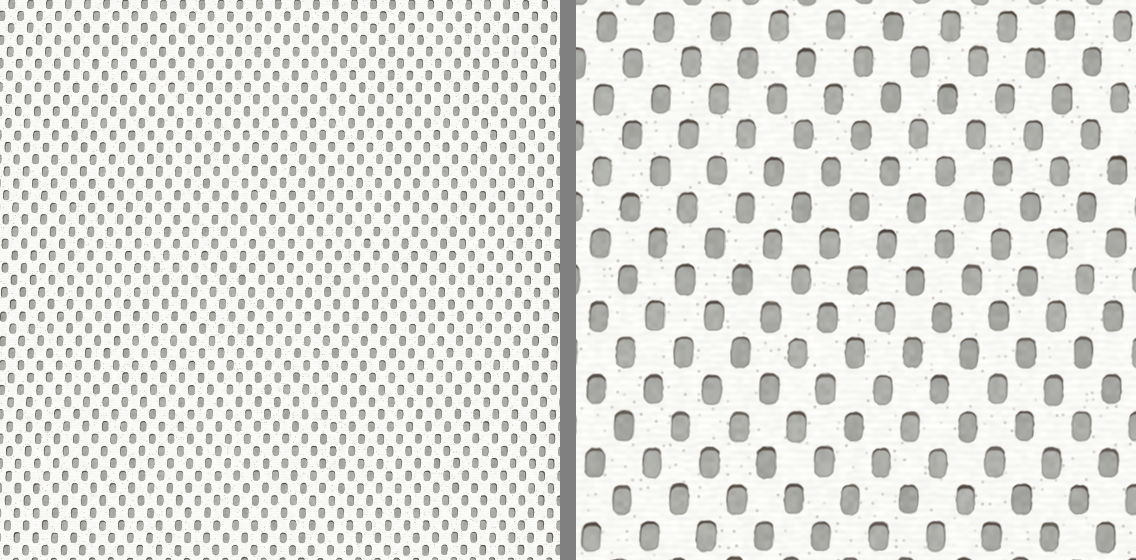
Left: the whole. Right: its middle third, enlarged.
A Shadertoy shader for this texture:

```glsl
// White perforated mesh fabric: staggered rows of barrel-shaped grey holes with dark upper rims.

// Lattice
const float COLUMNS = 29.4;                // holes across the canvas
const float ROWS = 46.5;                   // rows up the canvas
const float ROW_STRETCH = 1.13;            // rows grow slightly taller downward
const float DRIFT = 0.027;                 // sideways lean of the columns
const vec2 ANCHOR = vec2(0.3516, 0.651);   // centre of one hole

// Hole shape, in canvas units
const vec2 HOLE_HALF = vec2(0.0058, 0.0089);
const float CORNER = 0.0034;
const float BARREL = 0.20;                 // narrowing toward top and bottom
const float SIZE_VARIATION = 0.10;
const float SHIFT_VARIATION = 0.0011;
const float EDGE_SOFTNESS = 0.0009;
const float WALL_DEPTH = 0.0017;           // visible thickness under the top rim
const float WALL_SIDE = 0.0013;            // sideways view of the wall at the borders

// Fabric surface
const float THREADS_PER_ROW = 5.0;
const float THREAD_CONTRAST = 0.016;
const float SPECK_GRID = 230.0;
const float SPECK_SHARE = 0.10;

// Colours
const vec3 FABRIC = vec3(0.975, 0.975, 0.965);
const vec3 SPECK = vec3(0.80, 0.79, 0.77);
const vec3 BACKING = vec3(0.665, 0.67, 0.65);
const vec3 RIM = vec3(0.50, 0.485, 0.46);
const vec3 SHADOW = vec3(0.27, 0.23, 0.20);

float hash(vec2 p) {
    return fract(sin(dot(p, vec2(127.1, 311.7))) * 43758.5453);
}

vec2 hash2(vec2 p) {
    return vec2(hash(p), hash(p + 37.3));
}

float noise(vec2 p) {
    vec2 i = floor(p), f = fract(p);
    f = f * f * (3.0 - 2.0 * f);
    return mix(mix(hash(i), hash(i + vec2(1, 0)), f.x),
               mix(hash(i + vec2(0, 1)), hash(i + vec2(1, 1)), f.x), f.y);
}

// Rounded box whose sides bulge at mid height
float holeDistance(vec2 p, vec2 halfSize) {
    float t = clamp(p.y / halfSize.y, -1.0, 1.0);
    halfSize.x *= 1.0 - BARREL * t * t;
    vec2 q = abs(p) - halfSize + CORNER;
    return length(max(q, 0.0)) + min(max(q.x, q.y), 0.0) - CORNER;
}

// White knit with fine horizontal threads and scattered pinholes
vec3 fabricColor(vec2 p, float rowCoord, float soft) {
    float wave = rowCoord + 0.10 * noise(p * vec2(90.0, 40.0));
    float thread = sin(6.28318 * THREADS_PER_ROW * wave);
    float grain = noise(p * vec2(260.0, 380.0)) - 0.5;
    vec3 color = FABRIC + THREAD_CONTRAST * (thread * 0.6 + grain * 2.0);

    vec2 cell = floor(p * SPECK_GRID);
    vec2 center = 0.3 + 0.4 * hash2(cell + 5.7);
    float d = length(fract(p * SPECK_GRID) - center) / SPECK_GRID;
    float present = step(hash(cell), SPECK_SHARE);
    float dotMask = present * (1.0 - smoothstep(0.0003, 0.0006 + soft, d));
    return mix(color, SPECK, dotMask * (0.35 + 0.65 * hash(cell + 19.1)));
}

void mainImage(out vec4 fragColor, in vec2 fragCoord) {
    vec2 p = fragCoord / iResolution.y;
    float soft = max(EDGE_SOFTNESS, 0.7 / iResolution.y);

    // Staggered lattice with a slight lean and a gentle wobble
    vec2 g = p - ANCHOR;
    g.x -= DRIFT * g.y;
    g += 0.0012 * (vec2(noise(p * 6.0), noise(p * 6.0 + 9.0)) - 0.5);
    float rowCoord = g.y * (ROWS + ROW_STRETCH * g.y);
    float row = floor(rowCoord + 0.5);
    float colCoord = g.x * COLUMNS + 0.5 * mod(row, 2.0);
    float col = floor(colCoord + 0.5);
    vec2 id = vec2(col, row);

    // Individual placement and size of each hole
    vec2 local = vec2((colCoord - col) / COLUMNS, (rowCoord - row) / ROWS);
    local += SHIFT_VARIATION * (hash2(id) - 0.5);
    vec2 halfSize = HOLE_HALF * (1.0 + SIZE_VARIATION * (hash2(id + 71.0) - 0.5));
    float edge = holeDistance(local, halfSize);
    edge += 0.0007 * (noise(p * 420.0) - 0.5);

    // Grey backing, darkened where the rim hides it
    vec3 inside = BACKING + 0.05 * (hash(id + 13.0) - 0.5);
    inside += 0.07 * (noise(p * 300.0) - 0.5);
    float rim = smoothstep(-0.0017, 0.0, edge);
    inside = mix(inside, RIM, 0.55 * rim);

    // Wall seen below the top rim and toward the nearer border
    float side = WALL_SIDE * (2.0 * p.x - 1.0);
    float depth = WALL_DEPTH * (0.7 + 0.6 * hash(id + 29.0));
    float floorEdge = holeDistance(local + vec2(side, depth), halfSize);
    float wall = smoothstep(-soft, soft, floorEdge);
    inside = mix(inside, SHADOW, wall * (0.65 + 0.3 * hash(id + 43.0)));

    vec3 color = fabricColor(p, rowCoord, soft);
    float hole = 1.0 - smoothstep(-soft, soft, edge);
    fragColor = vec4(mix(color, inside, hole), 1.0);
}
```
